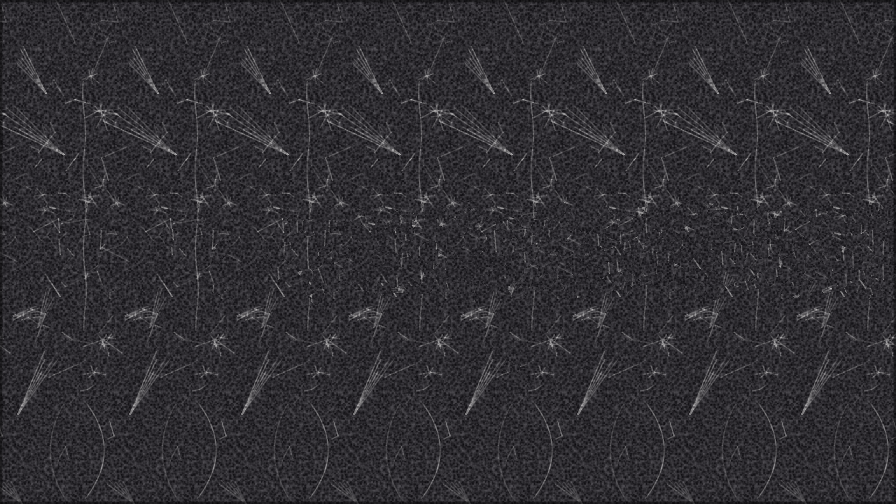
Write a WebGL 1 fragment shader that draws this pattern.

```glsl
precision highp float;
// Dark grained stone with pale cracks, webs and fans in eight repeated columns.
uniform vec2 u_resolution;

#define COLUMNS 8.0
#define HALF_WIDTH 0.0055
#define GRAIN 32.0
#define SHARDS 9.0
#define SHARD_SHIFT 0.5
#define CRACKS 120
#define CRACK_GAIN 0.42
#define DARK vec3(0.05, 0.045, 0.06)
#define LIGHT vec3(0.325, 0.318, 0.338)
#define CRACK_TINT vec3(1.0, 1.0, 0.97)

float pixel; // one pixel, in column widths

vec2 hash2(vec2 p) {
  vec3 q = fract(p.xyx * vec3(0.1031, 0.1030, 0.0973));
  q += dot(q, q.yzx + 33.33);
  return fract((q.xx + q.yz) * q.zy);
}

// Cellular noise: distance to the nearest seed, then a random pair for its cell.
vec3 cellular(vec2 p, float period) {
  vec2 base = floor(p);
  vec3 best = vec3(9.0);
  for (int j = -1; j <= 1; j++) {
    for (int i = -1; i <= 1; i++) {
      vec2 cell = base + vec2(float(i), float(j));
      vec2 seed = hash2(vec2(mod(cell.x, period), cell.y) + 3.7);
      float d = length(cell + seed - p);
      if (d < best.x) best = vec3(d, seed);
    }
  }
  return best;
}

float ink(float d) {
  return clamp((HALF_WIDTH - d) / pixel + 0.5, 0.0, 1.0);
}

// Line segment that wraps across the column edges.
float stroke(vec2 p, vec2 a, vec2 b) {
  vec2 h = 0.5 * (b - a);
  vec2 q = p - 0.5 * (a + b);
  q.x -= floor(q.x + 0.5);
  float t = clamp(dot(q, h) / dot(h, h), -1.0, 1.0);
  return ink(length(q - h * t));
}

float fan(vec2 p, vec2 apex, vec2 tipA, vec2 tipB) {
  float sum = 0.0;
  for (int i = 0; i < 5; i++) {
    float k = float(i) / 4.0;
    float reach = 1.0 - 0.3 * hash2(apex * 57.0 + k * 9.0).x;
    sum += stroke(p, apex, mix(apex, mix(tipA, tipB, k), reach)) * (0.8 - 0.35 * k);
  }
  return min(sum, 1.0);
}

// Bright centre with uneven threads around it.
float knot(vec2 p, vec2 c, float radius) {
  float sum = 0.0;
  for (int i = 0; i < 7; i++) {
    vec2 r = hash2(c * 91.0 + float(i) * 7.3);
    float angle = 6.2832 * (float(i) + r.x) / 7.0;
    vec2 tip = c + vec2(cos(angle), sin(angle)) * radius * (0.2 + r.y);
    sum += 0.55 * stroke(p, c + 0.15 * radius * (r - 0.5), tip);
  }
  return min(sum, 1.2);
}

float bow(vec2 p, float x, float bend) {
  float y = p.y - 0.48;
  float dx = p.x - x - bend * y * y;
  dx -= floor(dx + 0.5);
  float slope = 2.0 * bend * y;
  return ink(abs(dx) / sqrt(1.0 + slope * slope)) * (1.0 - smoothstep(0.38, 0.46, abs(y)));
}

// Short branching chains, evenly spread, densest around the middle rows.
float cracks(vec2 p) {
  float sum = 0.0;
  vec2 start = vec2(0.0);
  for (int i = 0; i < CRACKS; i++) {
    float n = float(i);
    vec2 r = hash2(vec2(n * 3.1, 17.0));
    vec2 s = hash2(vec2(n * 5.7, 41.0));
    float row = fract(n * 0.618 + 0.1 * r.y);
    if (mod(n, 3.0) < 0.5) start = vec2(r.x, n < 75.0 ? 1.4 + 1.8 * row : 4.5 * row);
    float angle = 6.2832 * s.x;
    vec2 end = start + vec2(cos(angle), sin(angle)) * (0.05 + 0.22 * s.y * s.y);
    sum += stroke(p, start, end) * (0.2 + 0.6 * r.y * r.y);
    start = end;
  }
  return sum;
}

float motif(vec2 p) {
  float sum = cracks(p);
  sum += 0.65 * stroke(p + vec2(0.012 * sin(p.y * 9.0), 0.0), vec2(0.75, 3.77), vec2(0.76, 1.55));
  // Upper webs
  sum += fan(p, vec2(0.41, 3.67), vec2(0.16, 4.18), vec2(0.06, 4.03));
  sum += fan(p, vec2(0.57, 3.12), vec2(-0.08, 3.42), vec2(0.10, 3.58));
  sum += knot(p, vec2(0.89, 3.51), 0.17) + knot(p, vec2(0.92, 3.47), 0.11);
  sum += knot(p, vec2(0.81, 3.82), 0.09);
  sum += 0.5 * (stroke(p, vec2(0.5, 4.5), vec2(0.68, 4.1)) + stroke(p, vec2(0.81, 3.8), vec2(0.98, 4.2)));
  // Lower webs
  sum += fan(p, vec2(0.16, 0.80), vec2(0.40, 1.37), vec2(0.52, 1.30));
  sum += 0.7 * fan(p, vec2(0.12, 1.68), vec2(0.40, 1.80), vec2(0.42, 1.66));
  sum += 0.6 * fan(p, vec2(0.34, 1.58), vec2(0.42, 1.95), vec2(0.54, 1.88));
  sum += knot(p, vec2(0.92, 1.46), 0.17) + knot(p, vec2(0.94, 1.42), 0.11);
  sum += knot(p, vec2(0.84, 1.17), 0.09);
  sum += 0.75 * bow(p, 0.93, -0.9) + 0.4 * bow(p, 0.45, 0.7);
  sum += 0.6 * fan(p, vec2(0.2, 0.0), vec2(-0.07, 0.2), vec2(0.06, 0.28));
  // Row of small knots
  for (int i = 0; i < 5; i++) {
    vec2 r = hash2(vec2(float(i) * 2.3, 63.0));
    sum += 0.85 * knot(p, vec2((float(i) + r.x) / 5.0, 2.62 + 0.33 * r.y), 0.08);
  }
  return min(sum, 1.05);
}

void main() {
  vec2 uv = gl_FragCoord.xy / u_resolution;
  pixel = COLUMNS / u_resolution.x;
  vec2 p = gl_FragCoord.xy * pixel;

  // The middle band shatters more with each column to the right.
  float band = smoothstep(1.75, 2.0, p.y) * (1.0 - smoothstep(2.5, 2.72, p.y));
  float wear = band * smoothstep(0.15, 0.7, uv.x);
  vec2 shard = cellular(p * SHARDS, 999.0).yz;
  float loose = step(fract(7.0 * (shard.x + shard.y)), wear);
  vec2 q = p + (shard - 0.5) * SHARD_SHIFT * loose;

  // Grain repeats with the columns.
  float mottle = cellular(q * GRAIN, GRAIN).x;
  vec2 speck = hash2(vec2(mod(floor(q.x * 64.0), 64.0), floor(q.y * 64.0)) + 11.0);
  vec3 color = mix(DARK, LIGHT, 0.6 * mottle + 0.4 * speck.x);

  color += CRACK_TINT * CRACK_GAIN * motif(q) * (0.45 + 0.6 * speck.y);

  // Thin dark rim
  vec2 rim = min(uv, 1.0 - uv) * vec2(COLUMNS, COLUMNS * u_resolution.y / u_resolution.x);
  color *= mix(0.55, 1.0, smoothstep(0.01, 0.03, min(rim.x, rim.y)));
  gl_FragColor = vec4(color, 1.0);
}
```
